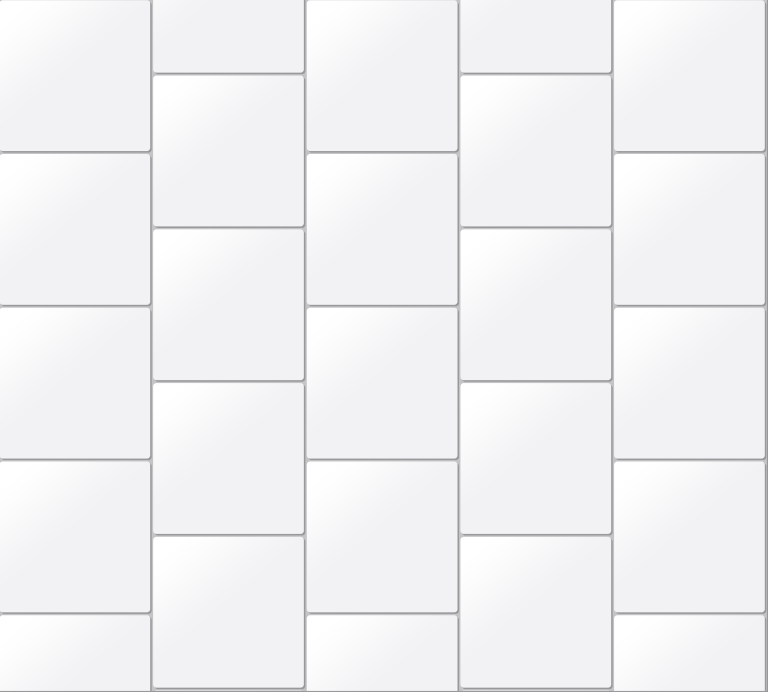
Reproduce this pattern procedurally as a Shadertoy shader.

```glsl
// Glossy white square tiles in columns, every second column shifted by half a tile.
// Each cell layers grey grout, an offset dark edge and a rounded tile whose
// face carries a diagonal sheen. Lengths are fractions of the canvas width.

const vec2  PITCH         = vec2(0.20007, 0.2002);    // cell size
const vec2  ORIGIN        = vec2(-0.0016, -0.0006);   // top left of first cell
const float COLUMN_SHIFT  = 0.0981;                   // drop of odd columns
const float GROUT_WIDTH   = 0.0018;
const float EDGE_WIDTH    = 0.0020;                   // dark right and lower rim
const float BORDER_WIDTH  = 0.0014;                   // right and lower canvas edge
const float CORNER_RADIUS = 0.0044;
const vec2  SHEEN_AXIS    = vec2(0.46, 0.54);         // fade direction on the face
const vec2  SHEEN_RANGE   = vec2(0.06, 0.50);         // fade start and end

const vec3 GROUT_COLOR = vec3(0.77, 0.77, 0.78);
const vec3 EDGE_COLOR  = vec3(0.60, 0.60, 0.61);
const vec3 FACE_COLOR  = vec3(0.949, 0.949, 0.957);
const vec3 SHEEN_COLOR = vec3(1.0);

float roundedBox(vec2 p, vec2 halfSize, float radius) {
    vec2 q = abs(p) - halfSize + radius;
    return length(max(q, 0.0)) + min(max(q.x, q.y), 0.0) - radius;
}

float coverage(float dist, float pixel) {
    return clamp(0.5 - dist / pixel, 0.0, 1.0);
}

vec3 tileFace(vec2 uv) {
    float fade = smoothstep(SHEEN_RANGE.x, SHEEN_RANGE.y, dot(uv, SHEEN_AXIS));
    return mix(SHEEN_COLOR, FACE_COLOR, fade);
}

void mainImage(out vec4 fragColor, in vec2 fragCoord) {
    float pixel = 1.0 / iResolution.x;

    // Measure downward from the top left
    vec2 p = vec2(fragCoord.x, iResolution.y - fragCoord.y) * pixel - ORIGIN;

    // Staggered columns
    float column = floor(p.x / PITCH.x);
    p.y -= COLUMN_SHIFT * mod(column, 2.0);
    vec2 local = mod(p, PITCH);

    // Tile and its rim, with half a grout line on each side of the cell
    vec2 tileSize = PITCH - GROUT_WIDTH - EDGE_WIDTH;
    vec2 corner = local - 0.5 * GROUT_WIDTH;
    vec2 centered = corner - 0.5 * tileSize;
    float tile = roundedBox(centered, 0.5 * tileSize, CORNER_RADIUS);
    float rim = roundedBox(centered - EDGE_WIDTH, 0.5 * tileSize, CORNER_RADIUS);

    // Layers from back to front
    vec3 color = GROUT_COLOR;
    color = mix(color, EDGE_COLOR, coverage(rim, pixel));
    color = mix(color, tileFace(corner / tileSize), coverage(tile, pixel));

    // Thin border along the right and lower canvas edges
    float border = min(1.0 - fragCoord.x * pixel, fragCoord.y * pixel) - BORDER_WIDTH;
    color = mix(color, EDGE_COLOR, coverage(border, pixel));

    fragColor = vec4(color, 1.0);
}
```
